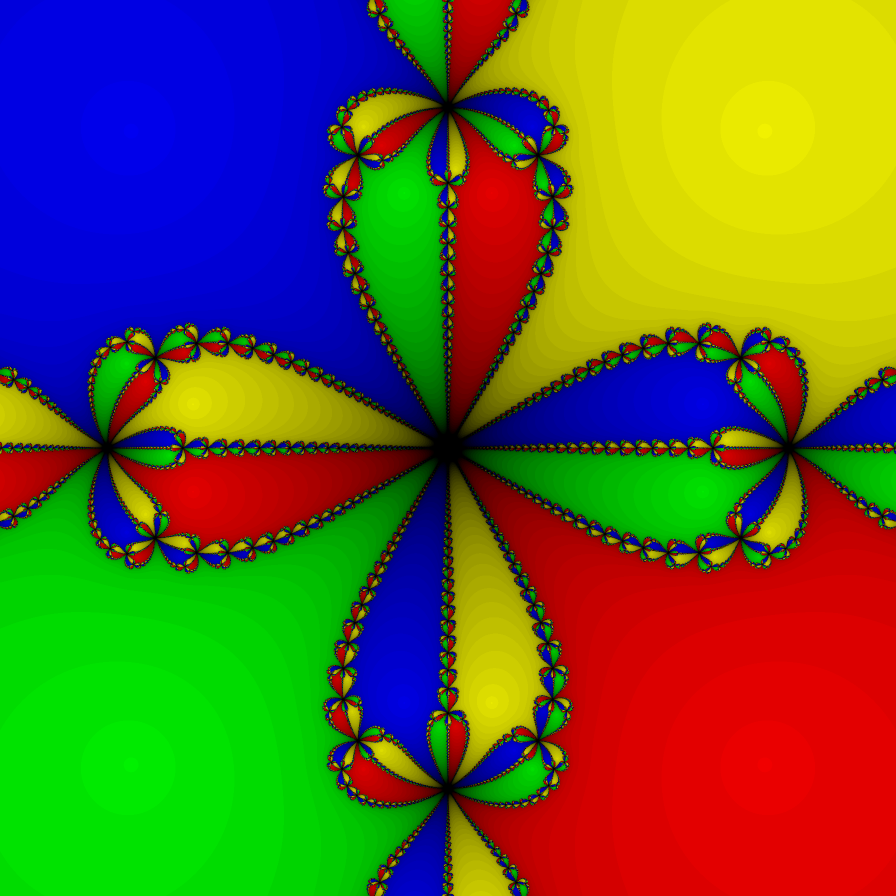
Reproduce this background procedurally as a Shadertoy shader.

```glsl
// Newton fractal of z^4 + 1: four coloured basins, darkened by the steps needed to converge.

const float MAX_STEPS = 36.0;

vec2 complexMul(vec2 a, vec2 b) {
    return vec2(a.x * b.x - a.y * b.y, a.x * b.y + a.y * b.x);
}

vec2 complexInverse(vec2 z) {
    return vec2(z.x, -z.y) / max(dot(z, z), 1e-12);
}

// One colour per quadrant, since each quadrant holds one root
vec3 rootColor(vec2 z) {
    if (z.x > 0.0) return z.y > 0.0 ? vec3(1, 1, 0) : vec3(1, 0, 0);
    return z.y > 0.0 ? vec3(0, 0, 1) : vec3(0, 1, 0);
}

vec3 newtonBasin(vec2 z) {
    float steps = 1.0;
    for (; steps < MAX_STEPS; steps++) {
        // f / f' = (z + 1 / z^3) / 4
        vec2 inv = complexInverse(z);
        vec2 delta = 0.25 * (z + complexMul(inv, complexMul(inv, inv)));
        if (length(delta) < 0.00041) break;
        z -= delta;
    }
    return rootColor(z) * (1.0 - steps / MAX_STEPS);
}

void mainImage(out vec4 fragColor, in vec2 fragCoord) {
    // Average a 2 x 2 grid of samples to smooth the edges
    vec3 color = vec3(0);
    for (int i = 0; i < 4; i++) {
        vec2 offset = vec2(i % 2, i / 2) * 0.5 - 0.25;
        vec2 z = (2.0 * (fragCoord + offset) - iResolution.xy) / iResolution.y;
        color += 0.25 * newtonBasin(z);
    }
    fragColor = vec4(color, 1.0);
}
```
